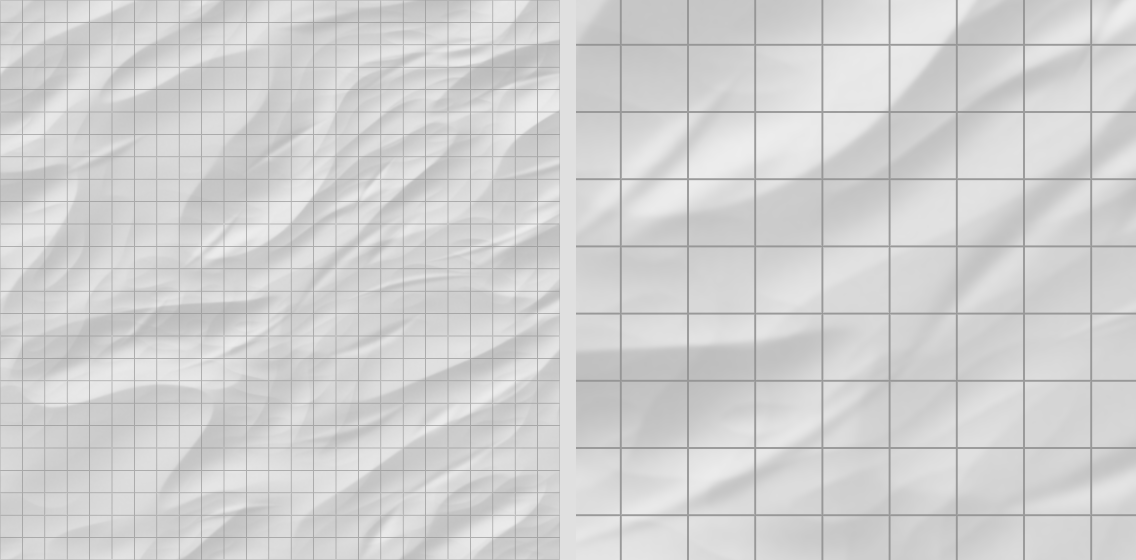
Left, the full canvas; right, a detail of the centre.
Write a WebGL 1 fragment shader that draws this texture.

```glsl
precision highp float;
// Crumpled pale grey graph paper ruled with a fine 25 by 25 square grid.
uniform vec2 u_resolution;

const float GRID_CELLS = 25.0;
const float LINE_WIDTH = 0.00115;
const float LINE_OPACITY = 0.9;
const vec3 LINE_COLOR = vec3(0.57);
const vec3 PAPER_COLOR = vec3(0.832);
const float FOLD_ANGLE = 0.50;             // main direction of the folds
const vec2 FOLD_SCALE = vec2(2.9, 6.6);    // frequency along and across folds
const float FOLD_GAIN = 0.29;
const float FOLD_CONTRAST = 0.0092;
const float TONE_LIMIT = 0.115;            // strongest light or shade
const float SLOPE_STEP = 0.002;
const int CREASES = 26;
const float CREASE_CONTRAST = 0.16;
const float GRAIN = 0.005;

float hash(vec2 p) {
  vec3 q = fract(vec3(p.xyx) * 0.1031);
  q += dot(q, q.yzx + 33.33);
  return fract((q.x + q.y) * q.z);
}

vec2 rotate(vec2 p, float angle) {
  float c = cos(angle), s = sin(angle);
  return vec2(c * p.x + s * p.y, c * p.y - s * p.x);
}

float cornerSlope(vec2 cell, vec2 offset) {
  float a = 6.2832 * hash(cell + 71.0);
  return dot(vec2(cos(a), sin(a)), offset);
}

// Gradient noise, about -0.7 to 0.7
float noise(vec2 p) {
  vec2 i = floor(p), f = fract(p);
  vec2 w = f * f * f * (f * (f * 6.0 - 15.0) + 10.0);
  vec2 x = vec2(1.0, 0.0);
  return mix(
    mix(cornerSlope(i, f), cornerSlope(i + x, f - x), w.x),
    mix(cornerSlope(i + x.yx, f - x.yx), cornerSlope(i + 1.0, f - 1.0), w.x),
    w.y);
}

// Paper height: folded noise whose zero lines become sharp ridges
float foldHeight(vec2 p) {
  p += 0.07 * vec2(noise(p * 3.0 + 5.0), noise(p * 3.0 + 19.0));
  float height = 0.0, amplitude = 1.0, frequency = 1.0;
  for (int i = 0; i < 3; i++) {
    float k = float(i);
    float angle = FOLD_ANGLE + 0.25 * sin(k * 2.4);
    vec2 q = rotate(p, angle) * FOLD_SCALE * frequency + 13.7 * k + 3.0;
    float n = noise(q);
    float ridge = sqrt(n * n + 0.0002);
    float roughness = k < 0.5 ? 1.0 : smoothstep(-0.35, 0.4, noise(p * 3.2 + 9.0 * k));
    height += amplitude * roughness * mix(n, 1.6 * ridge, 0.65);
    amplitude *= FOLD_GAIN;
    frequency *= 2.0;
  }
  return height;
}

// Scattered tapering creases, each with a lit and a shaded flank
float creaseShade(vec2 p) {
  float shade = 0.0;
  for (int i = 0; i < CREASES; i++) {
    float k = float(i) + 1.0;
    vec2 center = vec2(hash(vec2(k, 2.0)), hash(vec2(k, 7.0)));
    float angle = FOLD_ANGLE + 0.8 * (hash(vec2(k, 11.0)) - 0.4);
    float halfLength = mix(0.05, 0.16, hash(vec2(k, 17.0)));
    float bend = 3.0 * (hash(vec2(k, 23.0)) - 0.5);
    vec2 q = rotate(p - center, angle);
    q.y += bend * q.x * q.x;
    float taper = 1.0 - smoothstep(0.1, 1.0, abs(q.x) / halfLength);
    float width = mix(0.004, 0.011, hash(vec2(k, 29.0))) * (0.4 + taper);
    float v = q.y / width;
    float side = hash(vec2(k, 31.0)) < 0.35 ? -1.0 : 1.0;
    shade += side * taper * v * exp(-v * v);
  }
  return shade;
}

// Coverage of the ruled lines, smoothed over one pixel
float gridCoverage(vec2 p, float pixel) {
  vec2 distanceToLine = abs(fract(p * GRID_CELLS + 0.5) - 0.5) / GRID_CELLS;
  float d = min(distanceToLine.x, distanceToLine.y);
  return clamp((0.5 * LINE_WIDTH - d) / pixel + 0.5, 0.0, 1.0);
}

void main() {
  float pixel = 1.0 / min(u_resolution.x, u_resolution.y);
  vec2 p = gl_FragCoord.xy * pixel;

  // Light falls across the folds
  vec2 stepAcross = SLOPE_STEP * vec2(-sin(FOLD_ANGLE), cos(FOLD_ANGLE));
  float slope = (foldHeight(p + stepAcross) - foldHeight(p - stepAcross)) / (2.0 * SLOPE_STEP);
  float tone = slope * FOLD_CONTRAST + creaseShade(p) * CREASE_CONTRAST;
  tone /= sqrt(1.0 + tone * tone / (TONE_LIMIT * TONE_LIMIT));
  tone += GRAIN * noise(p * 180.0);

  vec3 color = PAPER_COLOR + tone;
  color = mix(color, LINE_COLOR, LINE_OPACITY * gridCoverage(p, pixel));
  gl_FragColor = vec4(color, 1.0);
}
```
